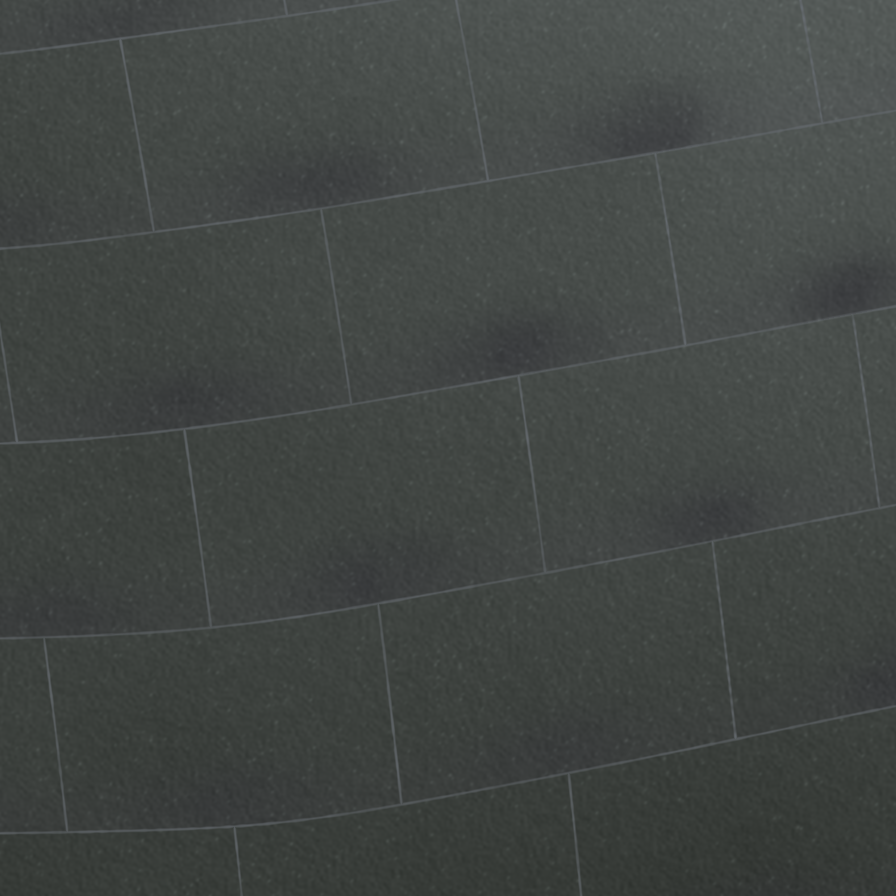
Reproduce this texture procedurally as a three.js fragment shader.

```glsl
#define COURSE_HEIGHT 0.2175
#define TILE_WIDTH 0.373
#define FIRST_SEAM 0.06
#define FIRST_JOINT 0.134
#define SEAM_SOFT 0.0025
#define GRAIN_SCALE 215.0
#define GRAIN_DEPTH 0.030
#define SPECK_SCALE 120.0
#define SPECK_GLOW 0.055

varying vec2 vUv;

const vec3 OLIVE = vec3(0.203, 0.219, 0.203);
const vec3 SLATE = vec3(0.342, 0.364, 0.356);
const vec3 SMUDGE = vec3(0.200, 0.205, 0.215);
const vec3 MORTAR = vec3(0.395, 0.415, 0.435);

float hash(vec2 p) {
  vec3 q = fract(vec3(p.xyx) * 0.1031);
  q += dot(q, q.yzx + 33.33);
  return fract((q.x + q.y) * q.z);
}

float noise(vec2 p) {
  vec2 i = floor(p), f = fract(p);
  f = f * f * (3.0 - 2.0 * f);
  return mix(mix(hash(i), hash(i + vec2(1.0, 0.0)), f.x),
             mix(hash(i + vec2(0.0, 1.0)), hash(i + vec2(1.0, 1.0)), f.x), f.y);
}

// Smooth ramp: flat before the bend, straight after it
float bend(float x, float center) {
  float d = x - center;
  return 0.5 * (d + sqrt(d * d + 0.0225));
}

// Curved wall coordinates: x in tiles, y in courses from the top
vec2 wallCoords(vec2 uv) {
  float down = 1.0 - uv.y;
  float depth = (down + 0.15 * uv.x - FIRST_SEAM) / COURSE_HEIGHT - 1.0;
  float center = 0.03 + 0.08 * depth;
  float rise = (0.17 + 0.01 * depth) * (bend(uv.x, center) - bend(0.0, center));
  rise -= 0.0033 * smoothstep(0.1, 0.4, uv.x) * (1.0 - 0.6 * smoothstep(0.7, 1.0, uv.x));
  float v = (down + rise - FIRST_SEAM) / COURSE_HEIGHT;
  float lean = 0.0397 * v - 0.00195 * v * v;
  return vec2((uv.x - FIRST_JOINT - lean) / TILE_WIDTH, v);
}

float relief(vec2 p) {
  return noise(p) + 0.5 * noise(p * 0.53 + 17.0);
}

// Scattered mineral flecks, one candidate per cell
float specks(vec2 p) {
  float glow = 0.0;
  vec2 cell = floor(p);
  for (int j = -1; j <= 1; j++) {
    for (int i = -1; i <= 1; i++) {
      vec2 c = cell + vec2(float(i), float(j));
      vec2 d = p - c - vec2(hash(c + 3.1), hash(c + 9.7));
      d = vec2(d.x + d.y, d.y - d.x) * vec2(0.6, 0.8);
      float strength = pow(hash(c + 21.3), 7.0);
      glow += strength * exp(-dot(d, d) * 15.0);
    }
  }
  return glow;
}

void main() {
  vec2 wall = wallCoords(vUv);
  float row = floor(wall.y);
  wall.x += 0.5 * mod(row, 2.0);
  vec2 tile = vec2(floor(wall.x), row);
  vec2 local = fract(wall);

  // Light falling from the upper right, with soft clouding
  float light = 0.02 + 0.38 * vUv.y + 0.56 * vUv.x * vUv.y;
  light += 0.10 * (noise(vUv * 6.0) - 0.5) + 0.04 * (hash(tile + 40.0) - 0.5);
  light += 0.10 * (1.0 - vUv.x) * (1.0 - vUv.y);
  vec3 color = mix(OLIVE, SLATE, clamp(light, 0.0, 1.0));

  // Dark stain and cool haze above the lower edge of each tile
  vec2 offset = (local - vec2(0.5, 0.88)) * vec2(TILE_WIDTH, COURSE_HEIGHT);
  vec2 spread = vec2(mix(0.105, 0.065, vUv.x), 0.044);
  float stain = exp(-dot(offset / spread, offset / spread));
  stain *= 0.25 + 0.2 * vUv.x + 0.25 * hash(tile + 11.0);
  color = mix(color, SMUDGE, stain * (0.7 + 0.5 * noise(vUv * 30.0)));
  color += vec3(0.004, 0.0, 0.007) * smoothstep(0.6, 1.0, local.y);

  // Pebbled surface lit from one side, under a fine grit
  vec2 grainPos = vUv * GRAIN_SCALE;
  float slope = relief(grainPos) - relief(grainPos + vec2(0.5, 0.3));
  float grit = noise(vUv * 290.0 + 7.0) - 0.5;
  float mottle = noise(vUv * 70.0) - 0.5;
  color += GRAIN_DEPTH * slope + 0.016 * grit + 0.011 * mottle;
  color += SPECK_GLOW * specks(vUv * SPECK_SCALE) * vec3(0.9, 1.0, 0.98);

  // Thin worn seams, with a beaded edge on joints toward the right
  vec2 edge = (0.5 - abs(local - 0.5)) * vec2(TILE_WIDTH, COURSE_HEIGHT);
  edge += 0.0007 * (noise(vUv * 130.0) - 0.5);
  vec2 seam = 1.0 - smoothstep(vec2(0.0), vec2(SEAM_SOFT), edge);
  float beads = 0.5 + 0.5 * sin(wall.y * 110.0);
  seam.x *= 1.0 + (0.35 - 0.5 * beads) * smoothstep(0.5, 0.9, vUv.x);
  float wear = 0.4 + 0.3 * noise(vUv * 20.0 + 5.0) + 0.2 * noise(vUv * 90.0);
  color = mix(color, MORTAR, clamp(max(seam.x, seam.y * 0.9) * wear, 0.0, 1.0));

  gl_FragColor = vec4(color, 1.0);
}
```
